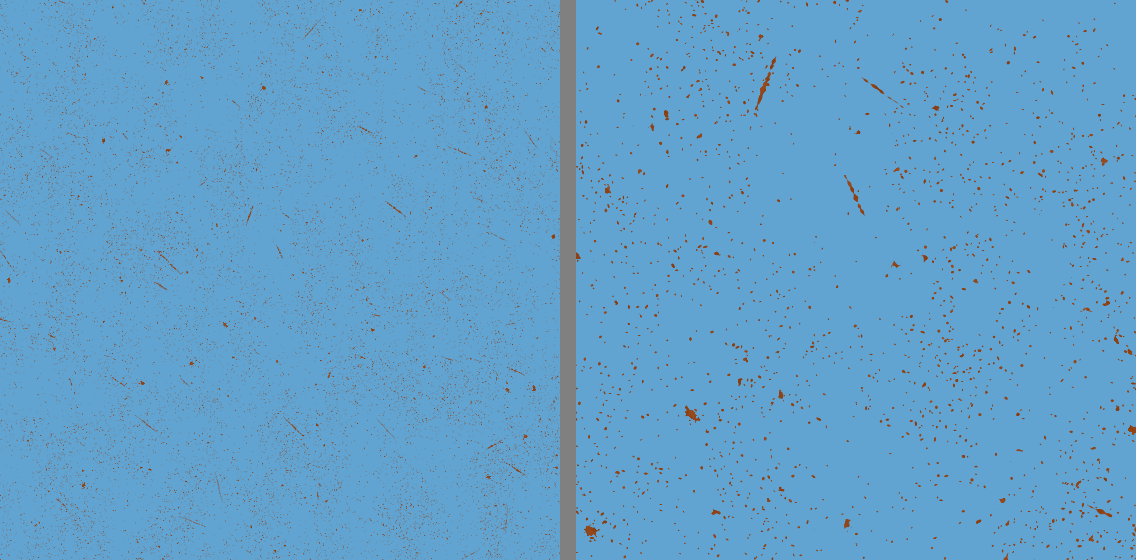
Left: the whole. Right: its middle third, enlarged.
A Shadertoy shader for this texture:

```glsl
// Sky-blue paint worn through to rust: clustered fine dust, scattered chips
// and short broken scratches. Each kind is a jittered grid of small distance
// shapes; gradient noise drives the clustering and roughens the edges.

vec3 hash3(vec2 p) {
    vec3 q = fract(p.xyx * vec3(0.1031, 0.1030, 0.0973));
    q += dot(q, q.yxz + 33.33);
    return fract((q.xxy + q.yzz) * q.zyx);
}

float cornerSlope(vec2 corner, vec2 offset) {
    float angle = 6.2832 * hash3(corner + 71.0).x;
    return dot(vec2(cos(angle), sin(angle)), offset);
}

float gradientNoise(vec2 p) {
    vec2 i = floor(p), f = fract(p);
    vec2 u = f * f * f * (f * (f * 6.0 - 15.0) + 10.0);
    vec2 e = vec2(1.0, 0.0);
    return mix(mix(cornerSlope(i, f), cornerSlope(i + e, f - e), u.x),
               mix(cornerSlope(i + e.yx, f - e.yx), cornerSlope(i + 1.0, f - 1.0), u.x), u.y);
}

mat2 rotation(float angle) {
    float c = cos(angle), s = sin(angle);
    return mat2(c, -s, s, c);
}

// Smooth coverage of a shape, dimmed by the caller when thinner than a pixel
float coverage(float dist, float radius, float pixel) {
    return smoothstep(0.5 * pixel, -0.5 * pixel, dist - max(radius, 0.5 * pixel));
}

// Rough oval flakes, most of them near the smallest radius
float flakes(vec2 uv, float cells, vec2 radii, float density, float rough, float seed, float pixel) {
    vec2 home = floor(uv * cells);
    float cover = 0.0;
    for (int y = -1; y <= 1; y++)
    for (int x = -1; x <= 1; x++) {
        vec2 cell = home + vec2(x, y);
        vec3 place = hash3(cell + seed);
        if (place.z > density) continue;
        vec3 form = hash3(cell + seed + 137.0);
        float radius = mix(radii.x, radii.y, form.x * form.x * form.x);
        float fade = min(1.0, 2.0 * radius / pixel);
        vec2 q = rotation(6.2832 * form.y) * (uv - (cell + place.xy) / cells);
        float dist = length(q * vec2(1.0 - 0.35 * form.z, 1.0 + 0.5 * form.z));
        cover = max(cover, fade * fade * coverage(dist * (1.0 + rough), radius, pixel));
    }
    return cover;
}

// Thin tapered strokes, mostly falling to the right, broken along their length
float scratches(vec2 uv, float pixel) {
    const float cells = 10.0;
    vec2 home = floor(uv * cells);
    float cover = 0.0;
    for (int y = -1; y <= 1; y++)
    for (int x = -1; x <= 1; x++) {
        vec2 cell = home + vec2(x, y);
        vec3 place = hash3(cell + 411.0);
        if (place.z > 0.45) continue;
        vec3 form = hash3(cell + 523.0);
        float angle = form.x < 0.6 ? -0.3 - form.x : 9.0 * form.x;
        float halfLength = mix(0.007, 0.03, form.y * form.y);
        vec2 q = rotation(angle) * (uv - (cell + place.xy) / cells);
        float along = q.x / halfLength;
        if (abs(along) > 1.0) continue;
        float wear = gradientNoise(vec2(q.x * 330.0, 19.0 * form.z + cell.x));
        float wobble = 0.0012 * gradientNoise(vec2(q.x * 70.0, cell.y + 40.0));
        float width = mix(0.0005, 0.0013, form.z * form.z) * (1.0 - 0.7 * along * along);
        width *= max(0.0, 0.8 + 1.8 * wear);
        float fade = min(1.0, 2.0 * width / pixel);
        cover = max(cover, fade * coverage(abs(q.y + wobble), width, pixel));
    }
    return cover;
}

void mainImage(out vec4 fragColor, in vec2 fragCoord) {
    vec2 uv = fragCoord / iResolution.y;
    float pixel = 1.0 / iResolution.y;

    // Worn patches, drawn out vertically and heavier towards the bottom
    float patches = gradientNoise(uv * vec2(13.0, 8.0) + 5.0)
                  + 0.7 * gradientNoise(uv * vec2(48.0, 19.0) + 31.0)
                  + 0.2 * (0.5 - uv.y);
    float worn = smoothstep(-0.55, 1.1, patches);
    float rough = 0.9 * gradientNoise(uv * 500.0);

    // Rust showing through, from faint dust to chips
    float rust = flakes(uv, 420.0, vec2(0.00042, 0.00098), 0.015 + 0.3 * worn, 0.0, 11.0, pixel);
    rust = max(rust, flakes(uv, 90.0, vec2(0.0007, 0.0017), 0.01 + 0.18 * worn, rough, 229.0, pixel));
    rust = max(rust, flakes(uv, 22.0, vec2(0.001, 0.0034), 0.2, rough, 317.0, pixel));
    rust = max(rust, scratches(uv, pixel));

    vec3 paint = vec3(0.38, 0.64, 0.82);
    vec3 rustColor = mix(vec3(0.50, 0.22, 0.05), vec3(0.62, 0.31, 0.13),
                         0.5 + 0.7 * gradientNoise(uv * 190.0 + 60.0));
    fragColor = vec4(mix(paint, rustColor, rust), 1.0);
}
```
